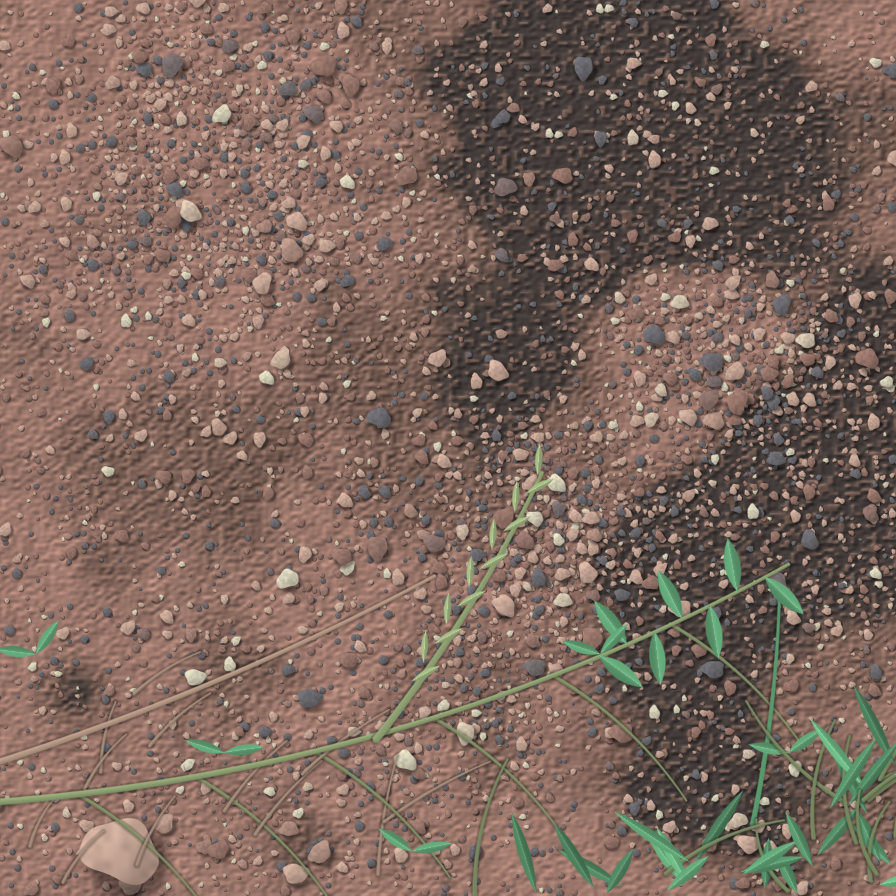
Reproduce this texture procedurally as a Shadertoy shader.

```glsl
// Reddish gravelly soil with dark mossy patches, pebbles and thin leafy stems.
#define GRIT_SCALE 165.0
#define GRIT_RELIEF 0.75
#define PEBBLE_SCALE 110.0
#define MOSS_LEVEL 0.46
#define CLAY vec3(0.61, 0.465, 0.42)
#define BROWN vec3(0.46, 0.36, 0.32)
#define MOSS vec3(0.265, 0.235, 0.225)
#define TAN vec3(0.74, 0.62, 0.56)
#define CREAM vec3(0.80, 0.78, 0.69)
#define LEAF vec3(0.35, 0.60, 0.43)
#define STEM vec3(0.55, 0.62, 0.44)

vec3 col;
vec2 p;
float px;

float hash(vec2 v) { return fract(sin(dot(v, vec2(127.1, 311.7))) * 43758.5453); }

float noise(vec2 v) {
  vec2 i = floor(v), f = fract(v);
  f = f * f * (3.0 - 2.0 * f);
  return mix(mix(hash(i), hash(i + vec2(1, 0)), f.x),
             mix(hash(i + vec2(0, 1)), hash(i + vec2(1, 1)), f.x), f.y);
}

float fbm(vec2 v) {
  float sum = 0.0, amp = 0.5;
  for (int i = 0; i < 5; i++) { sum += amp * noise(v); v = v * 2.03 + 17.0; amp *= 0.5; }
  return sum;
}

vec2 dir(float a) { return vec2(cos(a), sin(a)); }

vec2 turn(vec2 v, float a) { vec2 d = dir(a); return vec2(dot(v, d), d.x * v.y - d.y * v.x); }

float blob(vec2 v, float x, float y, float w, float h) {
  vec2 d = (v - vec2(x, y)) / vec2(w, h);
  return exp(-dot(d, d));
}

void cover(vec3 tint, float d, float aa) { col = mix(col, tint, 1.0 - smoothstep(-aa, aa, d)); }

// Broad zones of moss and of loose stones
float mossZone(vec2 v) {
  return blob(v, 0.60, 0.90, 0.17, 0.19) + blob(v, 0.76, 0.83, 0.15, 0.14)
    + blob(v, 0.52, 0.56, 0.12, 0.14) * 0.85 + blob(v, 0.92, 0.50, 0.16, 0.20)
    + blob(v, 0.77, 0.35, 0.11, 0.13) + blob(v, 0.08, 0.22, 0.05, 0.05) * 0.7
    + blob(v, 0.34, 0.05, 0.06, 0.06) * 0.6 + blob(v, 0.85, 0.12, 0.15, 0.12) * 0.7
    - blob(v, 0.78, 0.62, 0.10, 0.09) * 0.7;
}

float stoneZone(vec2 v) {
  float z = blob(v, 0.24, 0.82, 0.17, 0.20) + blob(v, 0.79, 0.62, 0.11, 0.10)
    + blob(v, 0.62, 0.43, 0.10, 0.10) + blob(v, 0.53, 0.25, 0.14, 0.15) * 0.8
    + blob(v, 0.92, 0.48, 0.15, 0.25) * 0.4;
  return (0.24 + 0.8 * min(z, 1.0)) * (0.5 + noise(v * 14.0));
}

// Angular stone, lit from the upper left, with a contact shadow
void pebble(vec2 q, float r, float seed, vec3 tint, float aa) {
  float shade = length(q / r - vec2(0.2, -0.25)) - 1.0;
  col *= 0.6 + 0.4 * smoothstep(-0.2, 0.3, shade);
  vec2 s = turn(q, seed * 6.28) * vec2(0.95, 1.25);
  float a = atan(s.y, s.x);
  float d = length(s) * (1.0 + 0.1 * sin(3.0 * a + seed * 40.0) + 0.05 * sin(5.0 * a + seed * 90.0)) - r;
  tint *= 0.92 + 0.17 * dot(q / r, vec2(-0.6, 0.8)) + 0.16 * noise(q / r * 4.0 + seed * 50.0);
  cover(tint, d, aa);
}

vec3 stoneTint(float h) {
  vec3 c = mix(vec3(0.40, 0.40, 0.42), vec3(0.57, 0.44, 0.40), smoothstep(0.2, 0.3, h));
  c = mix(c, TAN, smoothstep(0.5, 0.65, h));
  return mix(c, CREAM, smoothstep(0.88, 0.95, h));
}

void scatter(float scale, float share) {
  vec2 g = p * scale;
  for (int k = 0; k < 9; k++) {
    vec2 id = floor(g) + vec2(k % 3 - 1, k / 3 - 1), key = id + scale;
    vec2 c = id + 0.2 + 0.6 * vec2(hash(key + 3.1), hash(key + 7.7));
    if (hash(key) > share * stoneZone(c / scale)) continue;
    float r = mix(0.2, 0.4, hash(key + 11.3));
    pebble(g - c, r, hash(key + 5.9), stoneTint(hash(key + 23.4)), px * scale);
  }
}

// Bowed stalk from a to b
void stalk(vec2 a, vec2 b, float bend, float width, vec3 tint) {
  vec2 ab = b - a, n = normalize(vec2(-ab.y, ab.x));
  float t = clamp(dot(p - a, ab) / dot(ab, ab), 0.0, 1.0);
  vec2 off = p - a - ab * t - n * bend * 4.0 * t * (1.0 - t);
  float w = width * (1.0 - 0.5 * t), d = length(off) - w;
  col *= 0.75 + 0.25 * smoothstep(0.0, 0.004, d);
  cover(tint * (1.0 + 0.15 * clamp(off.y / w, -1.0, 1.0)), d, px);
}

// Lance-shaped blade with a pale midrib
void leaf(vec2 base, float angle, float len, float width, vec3 tint) {
  vec2 q = turn(p - base, angle);
  float t = clamp(q.x / len, 0.0, 1.0);
  float d = max(abs(q.y) - width * 4.0 * t * (1.0 - t), abs(q.x - 0.5 * len) - 0.5 * len);
  cover(tint * (0.9 + 0.2 * step(0.0, q.y)) + 0.1 * exp(-abs(q.y) / (0.2 * width)), d, px);
}

vec2 mainStem(float t) { return vec2(0.88 * t, 0.105 + 0.265 * t - 0.21 * t * (1.0 - t)); }

void plants() {
  vec3 dry = vec3(0.64, 0.54, 0.47);
  // Dry twigs and descending shoots
  for (float i = 0.0; i < 12.0; i++) {
    float h = hash(vec2(i, 2)), a = 0.5 + 1.1 * hash(vec2(i, 4));
    vec2 b = vec2(0.45 * h, 0.27 * hash(vec2(i, 9))), s = mainStem(0.1 + 0.075 * i);
    stalk(b, b + (0.06 + 0.08 * h) * dir(a), 0.004, 0.0018, dry);
    if (mod(i, 2.0) < 0.5) stalk(s, s + vec2(0.15, -0.14), 0.012, 0.002, STEM * 0.9);
  }
  // Long stems
  stalk(vec2(0, 0.15), vec2(0.485, 0.357), -0.012, 0.0035, dry * 1.08);
  stalk(mainStem(0.0), mainStem(1.0), -0.05, 0.0038, STEM);
  stalk(vec2(0.42, 0.175), vec2(0.605, 0.472), -0.01, 0.0042, STEM);
  stalk(vec2(0.84, 0.08), vec2(0.87, 0.34), -0.006, 0.003, LEAF);
  // Buds, tip leaves and sprigs
  for (float i = 0.0; i < 12.0; i++) {
    float side = mod(i, 2.0) * 2.0 - 1.0, h = hash(vec2(i, 31)), pair = floor(i / 2.0);
    leaf(mix(vec2(0.46, 0.24), vec2(0.6, 0.47), i / 11.0), 1.0 + side * 0.5, 0.035, 0.004, STEM * 1.08);
    if (i < 7.0) leaf(mainStem(0.76 + 0.035 * i), 0.4 + side * (0.9 + h), 0.06, 0.009, LEAF);
    vec2 sprig = vec2(0.04 + 0.21 * pair, 0.27 - 0.11 * mod(pair, 3.0));
    leaf(sprig, 1.6 + side * (0.5 + h), 0.045, 0.006, LEAF);
  }
  // Grassy tuft
  for (float i = 0.0; i < 38.0; i++) {
    float h = hash(vec2(i, 51)), k = hash(vec2(i, 67));
    vec2 base = vec2(0.53 + 0.47 * sqrt(h), 0.15 * k * h);
    float a = 0.2 + 2.5 * hash(vec2(i, 73)), len = 0.05 + 0.05 * k;
    if (mod(i, 3.0) < 0.5) stalk(base, base + 1.6 * len * dir(a), 0.01, 0.0025, STEM * 0.85);
    else leaf(base, a, len, 0.0065, LEAF * (0.75 + 0.4 * hash(vec2(i, 89))));
  }
}

void mainImage(out vec4 fragColor, in vec2 fragCoord) {
  p = fragCoord / iResolution.xy;
  px = 1.0 / iResolution.y;

  // Soil, moss and embossed grit
  float wobble = fbm(p * 8.0) - 0.48, zone = mossZone(p);
  float damp = smoothstep(0.0, 0.5, zone + wobble * 1.3 + 0.35 * blob(p, 0.3, 0.5, 0.25, 0.14));
  float moss = smoothstep(-0.08, 0.14, zone + wobble * 1.1 - MOSS_LEVEL);
  vec2 g = p * GRIT_SCALE * vec2(1.0, 1.35);
  float grain = noise(g), relief = grain - noise(g + vec2(-0.35, 0.45));
  col = mix(CLAY, BROWN, damp) * (0.9 + 0.22 * fbm(p * 30.0));
  col = mix(col, mix(MOSS, BROWN, 0.65 * smoothstep(0.55, 0.85, grain)), moss);
  col *= 1.0 + GRIT_RELIEF * relief * mix(0.55, 1.0, damp);

  // Pebbles from fine to coarse, then one large stone
  for (float i = 0.0; i < 4.0; i++) scatter(PEBBLE_SCALE * pow(1.55, -i), 0.8 - 0.19 * i);
  pebble(p - vec2(0.135, 0.05), 0.042, 0.95, TAN, px);

  plants();
  fragColor = vec4(clamp(col, 0.0, 1.0), 1.0);
}
```
